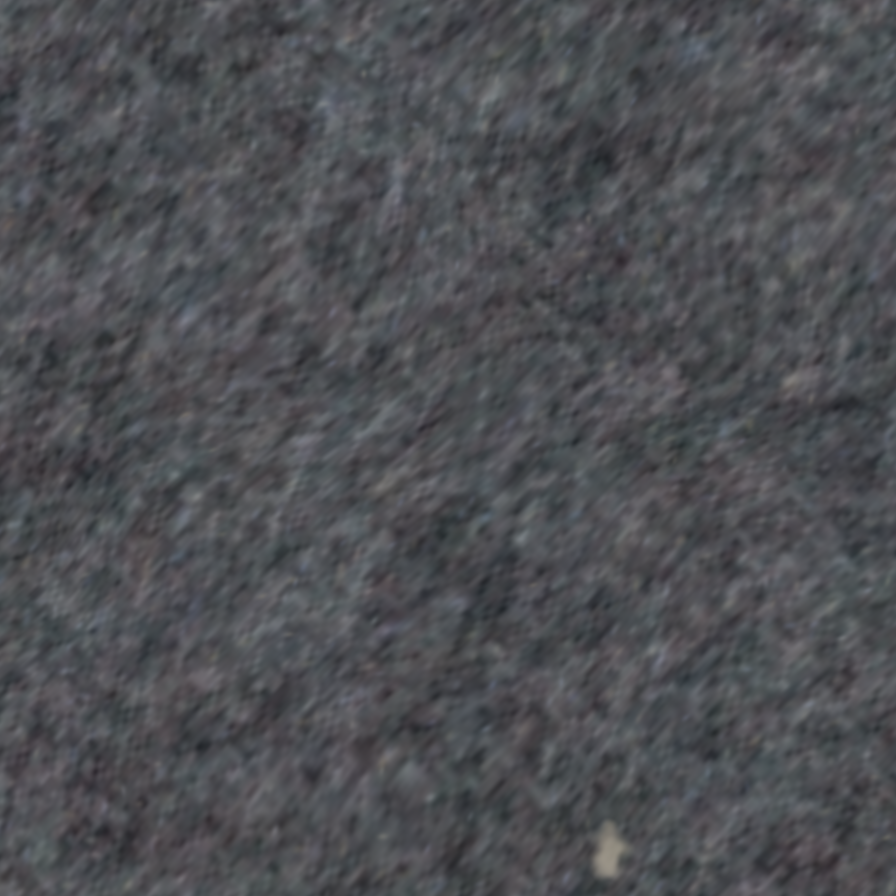
A three.js fragment shader for this texture:

```glsl
// Dark grey mottled stone with a slanted fine grain, teal and mauve tints and pale flecks.
varying vec2 vUv;

const vec3 STONE_GREY = vec3(0.300, 0.305, 0.320);
const vec3 TEAL_SHIFT = vec3(-0.65, 0.40, 0.20);
const vec3 WARM_SHIFT = vec3(0.45, 0.10, -0.80);
const vec3 CREAM = vec3(0.66, 0.63, 0.57);
const float GRAIN_ANGLE = 0.80;

float hash(vec2 p) {
  return fract(sin(dot(p, vec2(127.1, 311.7))) * 43758.5453);
}

vec2 rotate(vec2 p, float angle) {
  float c = cos(angle);
  float s = sin(angle);
  return vec2(c * p.x + s * p.y, c * p.y - s * p.x);
}

// Smooth value noise from -1 to 1.
float noise(vec2 p, float seed) {
  vec2 cell = floor(p) + seed;
  vec2 f = fract(p);
  vec2 w = f * f * (3.0 - 2.0 * f);
  float low = mix(hash(cell), hash(cell + vec2(1.0, 0.0)), w.x);
  float high = mix(hash(cell + vec2(0.0, 1.0)), hash(cell + vec2(1.0, 1.0)), w.x);
  return 2.0 * mix(low, high, w.y) - 1.0;
}

// Scattered soft, elongated flecks: x is the coverage, y a signed tint.
vec2 flecks(vec2 p, float count, float density, float seed) {
  vec2 q = p * count;
  vec2 base = floor(q);
  vec2 total = vec2(0.0);
  for (int j = -1; j <= 1; j++) {
    for (int i = -1; i <= 1; i++) {
      vec2 cell = base + vec2(float(i), float(j));
      vec2 key = cell + seed;
      vec2 center = cell + vec2(hash(key + 3.1), hash(key + 7.7));
      vec2 d = rotate(q - center, 1.4 * (hash(key + 11.3) - 0.5));
      float size = mix(0.16, 0.32, hash(key + 17.9));
      d /= size * vec2(1.5, 0.8);
      float present = step(hash(key), density);
      float cover = present * exp(-dot(d, d)) * mix(0.4, 1.0, hash(key + 23.5));
      total += cover * vec2(1.0, 2.0 * hash(key + 29.3) - 1.0);
    }
  }
  return total;
}

// Brightness variation, from broad clouds down to the fine grain.
float mottling(vec2 p) {
  float clouds = 0.024 * noise(p * vec2(8.0, 11.0), 5.0);
  float patches = 0.036 * noise(p * vec2(24.0, 36.0), 19.0);
  float grain = 0.060 * noise(p * vec2(52.0, 88.0), 37.0);
  float fine = 0.046 * noise(p * vec2(98.0, 165.0), 53.0);
  return clouds + patches + grain + fine;
}

// Soft irregular cream inclusion.
float inclusion(vec2 uv, vec2 center, vec2 radius) {
  vec2 d = (uv - center) / radius;
  float ragged = 0.35 * noise(uv * 75.0, 71.0);
  return 1.0 - smoothstep(0.2, 1.4, length(d) + ragged);
}

void main() {
  // Grain space: x runs along the slanted streaks, gently bent.
  vec2 bend = vec2(noise(vUv * 5.0, 83.0), noise(vUv * 5.0, 97.0));
  vec2 p = rotate(vUv + 0.018 * bend, GRAIN_ANGLE);

  float light = mottling(p);
  light += 1.6 * light * abs(light);

  // Colour patches vary independently of the brightness.
  float teal = 0.6 * noise(p * vec2(18.0, 25.0), 109.0)
             + 0.7 * noise(p * vec2(48.0, 72.0), 127.0);
  float warm = 0.6 * noise(p * vec2(14.0, 20.0), 139.0)
             + 0.6 * noise(p * vec2(55.0, 80.0), 151.0);

  vec3 color = STONE_GREY + light;
  color += 0.026 * teal * TEAL_SHIFT + 0.013 * warm * WARM_SHIFT;

  // Pale flecks of two sizes, and small dark pits.
  vec2 large = flecks(p, 22.0, 0.22, 163.0);
  vec2 small = flecks(p, 46.0, 0.30, 179.0);
  vec2 pits = flecks(p, 40.0, 0.16, 193.0);
  color += 0.085 * large.x + 0.085 * small.x - 0.060 * pits.x;
  color += 0.040 * (large.y + small.y) * WARM_SHIFT;

  color = mix(color, CREAM, 0.8 * inclusion(vUv, vec2(0.68, 0.05), vec2(0.019, 0.028)));
  gl_FragColor = vec4(clamp(color, 0.0, 1.0), 1.0);
}
```
